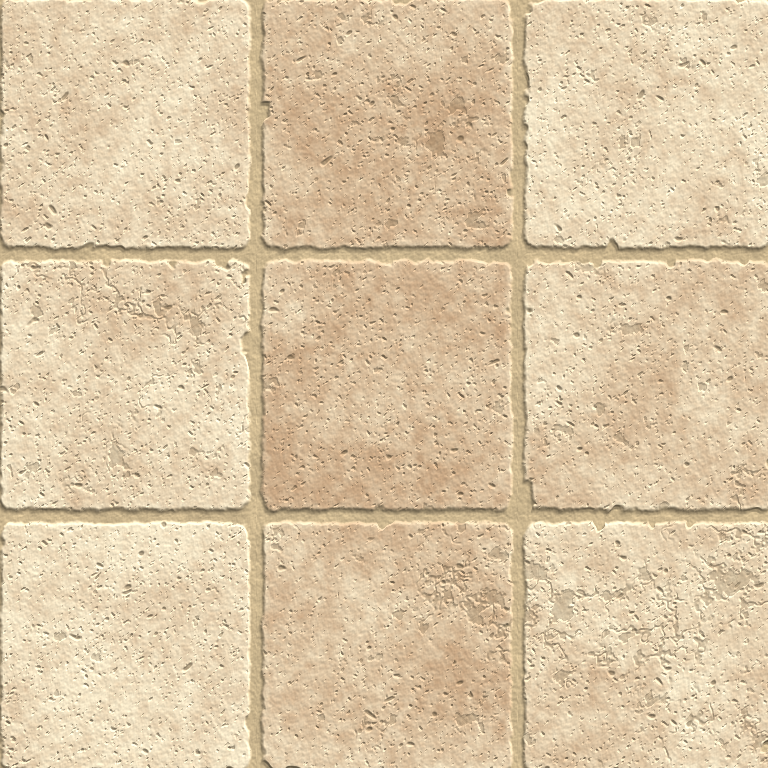
Write a Shadertoy shader that draws this texture.

```glsl
// Draws a three by three wall of tumbled travertine tiles with sandy grout.

const float PITCH = 0.341;                 // tile spacing, canvas units
const vec2 GRID_ORIGIN = vec2(-0.007, -0.012);
const float HALF_TILE = 0.475;             // tile units from here on
const float CORNER = 0.045;
const vec2 LIGHT = vec2(0.45, 0.89);

const vec3 CREAM = vec3(0.945, 0.88, 0.755);
const vec3 TAN = vec3(0.80, 0.68, 0.545);
const vec3 GROUT = vec3(0.80, 0.715, 0.56);
const vec3 PIT = vec3(0.44, 0.37, 0.26);

// Per tile, bottom row first
const float WARMTH[9] = float[9](0.10, 0.62, 0.32, 0.25, 0.72, 0.46, 0.28, 0.75, 0.12);
const float ROUGHNESS[9] = float[9](0.10, 0.70, 1.00, 0.70, 0.10, 0.50, 0.15, 0.40, 0.45);

vec3 hash3(vec2 p) {
    vec3 q = fract(vec3(p.xyx) * vec3(0.1031, 0.1030, 0.0973));
    q += dot(q, q.yxz + 33.33);
    return fract((q.xxy + q.yzz) * q.zyx);
}

float valueNoise(vec2 p) {
    vec2 i = floor(p), f = fract(p);
    f = f * f * (3.0 - 2.0 * f);
    float low = mix(hash3(i).x, hash3(i + vec2(1, 0)).x, f.x);
    float high = mix(hash3(i + vec2(0, 1)).x, hash3(i + vec2(1, 1)).x, f.x);
    return 2.0 * mix(low, high, f.y) - 1.0;
}

// Rotated octaves, roughly -1 to 1
float fractalNoise(vec2 p, int octaves) {
    float sum = 0.0, amp = 0.6;
    for (int i = 0; i < octaves; i++) {
        sum += amp * valueNoise(p);
        p = mat2(0.8, 0.6, -0.6, 0.8) * p * 2.03 + 7.7;
        amp *= 0.6;
    }
    return sum;
}

// Cellular pits: a share of the cells holds a hole of random size
float pits(vec2 p, float density, float maxRadius) {
    p += 0.16 * sin(p.yx * 3.7 + 2.0 * sin(p * 1.3));
    vec2 cell = floor(p);
    float depth = 0.0;
    for (int y = -1; y <= 1; y++)
    for (int x = -1; x <= 1; x++) {
        vec2 c = cell + vec2(x, y);
        vec3 rnd = hash3(c);
        float present = step(rnd.z, density);
        float radius = maxRadius * mix(0.45, 1.0, fract(rnd.z * 57.0));
        float d = length((p - c - rnd.xy) * vec2(0.85, 1.2));
        depth = max(depth, present * smoothstep(radius, radius * 0.4, d));
    }
    return depth;
}

int tileIndex(vec2 p) {
    ivec2 id = clamp(ivec2(floor(p)), 0, 2);
    return id.x + 3 * id.y;
}

// Shifts the patterns so that every tile differs
vec2 stonePoint(vec2 p) {
    return p + floor(p) * vec2(17.3, 23.9) + 5.0;
}

// Signed distance to the worn, chipped outline of the nearest tile
float tileDistance(vec2 p, float rough) {
    vec2 q = abs(fract(p) - 0.5) - HALF_TILE + CORNER;
    float d = length(max(q, 0.0)) + min(max(q.x, q.y), 0.0) - CORNER;
    vec2 s = stonePoint(p);
    float chip = smoothstep(0.35, 0.7, fractalNoise(s * 9.0, 3));
    return d + 0.010 * fractalNoise(s * 22.0, 3) + (0.01 + 0.035 * rough) * chip;
}

float tileMask(vec2 p, float rough) {
    return smoothstep(0.007, -0.009, tileDistance(p, rough));
}

// Depth of holes, ragged gouges and broken creases in the stone
float wear(vec2 s, float rough) {
    float patchy = fractalNoise(s * 4.0, 2);
    float tiny = pits(s * 62.0, 0.26 + 0.2 * patchy, 0.40);
    float fine = pits(s * 34.0, 0.17 + 0.25 * patchy, 0.34);
    float coarse = pits(s * 15.0, 0.07 + 0.08 * rough + 0.15 * patchy, 0.25);
    float ragged = fractalNoise(s * 13.0, 4);
    float edge = mix(0.75, 0.40, rough) - 0.25 * patchy;
    float gouge = smoothstep(edge, edge + 0.10, ragged);
    float crease = smoothstep(0.09, 0.02, abs(fractalNoise(s * 8.0 + 40.0, 4)));
    crease *= smoothstep(0.0, 0.35, patchy + ragged * 0.6 + rough - 0.85);
    return max(max(0.5 * tiny, 0.8 * fine), max(coarse, max(0.5 * gouge, 0.6 * crease)));
}

float surfaceHeight(vec2 p, float rough) {
    vec2 s = stonePoint(p);
    float grain = 0.26 * fractalNoise(s * 85.0, 2);
    return tileMask(p, rough) * (1.0 - 0.85 * wear(s, rough)) + grain;
}

void mainImage(out vec4 fragColor, in vec2 fragCoord) {
    vec2 p = (fragCoord / iResolution.xy - GRID_ORIGIN) / PITCH;
    int tile = tileIndex(p);
    float rough = ROUGHNESS[tile];
    vec2 s = stonePoint(p);
    float mask = tileMask(p, rough);

    // Stone: cloudy warmth, speckles and a rubbed rim
    float cloud = fractalNoise(s * 3.0, 5);
    float speckle = fractalNoise(s * 26.0, 3);
    float rim = smoothstep(-0.03, -0.005, tileDistance(p, rough));
    float warmth = WARMTH[tile] + 0.42 * cloud - 0.38 * speckle - 0.18 * rim;
    vec3 stone = mix(CREAM, TAN, clamp(warmth, -0.15, 1.15));
    stone = mix(stone, PIT, 0.42 * wear(s, rough));

    // Grout: sandy, shaded by the tile between it and the light
    float shadow = tileMask(p + LIGHT * 0.020, rough);
    vec3 grout = GROUT * (1.0 + 0.07 * fractalNoise(p * 20.0, 4) - 0.24 * shadow);

    // Relief from the slope along the light direction
    float slope = surfaceHeight(p, rough) - surfaceHeight(p + LIGHT * 0.008, rough);
    float relief = clamp(slope, -0.9, 0.5);
    vec3 color = mix(grout, stone, mask) * (1.0 + 0.40 * relief);
    fragColor = vec4(clamp(color, 0.0, 1.0), 1.0);
}
```
